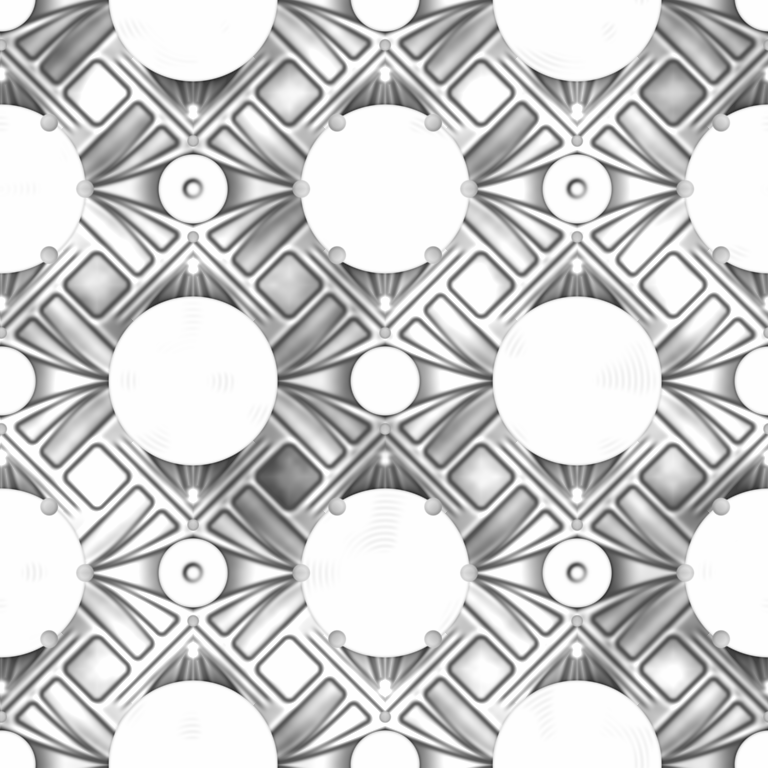
Write a Shadertoy shader that draws this pattern.

```glsl
// Pressed tin ceiling: white discs joined by diagonal straps of fluted, embossed panels.
#define REPEATS 2.0        // whole repeats across and down
#define DISC_RADIUS 0.44   // in units of half a repeat
#define BUTTON_RADIUS 0.18
#define PLATE_HALF 0.128
#define RAIL_OFFSET 0.187
#define GROOVE_WIDTH 0.0145
#define GROOVE_TONE 0.26
#define METAL_TONE 0.77
#define WHITE_TONE 0.995
#define WEAR 0.95
#define SHIFT vec2(0.006, 0.016)

float hash(vec2 p) {
    return fract(sin(dot(p, vec2(127.1, 311.7))) * 43758.5453);
}
// Value noise that wraps after a whole number of cells
float noise(vec2 p, float period) {
    vec2 i = floor(p), f = fract(p);
    f = f * f * (3.0 - 2.0 * f);
    vec2 a = mod(i, period), b = mod(i + 1.0, period);
    return mix(mix(hash(a), hash(vec2(b.x, a.y)), f.x),
               mix(hash(vec2(a.x, b.y)), hash(b), f.x), f.y);
}
float clouds(vec2 p, float period) {
    float sum = 0.0, weight = 0.533;
    for (int i = 0; i < 4; i++, weight *= 0.5) {
        sum += weight * noise(p, period);
        p *= 2.0;
        period *= 2.0;
    }
    return sum;
}
// Finish shared along each diagonal, plus some of its own per cell
float finish(vec2 cell, vec2 part) {
    return 0.5 * hash(vec2(mod(cell.x + cell.y, 2.0), 5.0) + part) + 0.5 * hash(cell + part + 57.0);
}
float bump(float d, float width) {
    return exp(-d * d / (width * width));
}
// Intersection of two edges with a rounded corner
float joinEdges(float a, float b, float radius) {
    vec2 e = vec2(a, b) + radius;
    return min(max(e.x, e.y), 0.0) + length(max(e, 0.0)) - radius;
}
// Signed distance to one rib of the fan that opens from a disc's side
float ribDistance(vec2 q, float slope) {
    float u = max(0.62 - q.x, 0.0), steep = 1.4 * slope * pow(u, 0.4);
    return (q.y - slope * pow(u, 1.4)) / sqrt(1.0 + steep * steep);
}
// Sunken panel: bright lip, dark groove, own fill
float emboss(float tone, float d, float fill) {
    tone += 0.2 * bump(d - 0.03, 0.018);
    tone = mix(tone, fill, smoothstep(0.01, -0.014, d));
    return mix(tone, GROOVE_TONE, 0.82 * bump(d, GROOVE_WIDTH));
}
float groove(float tone, float d, float strength) {
    tone += 0.2 * strength * bump(abs(d) - 0.026, 0.013);
    return mix(tone, GROOVE_TONE, strength * bump(d, 0.0115));
}
// q: button at the origin, discs at (1,0) and (0,1), plate at (0.5,0.5)
float strapTone(vec2 q, vec2 cell, float side, float stain) {
    float across = (q.x - q.y) * 0.7071, along = (q.x + q.y) * 0.7071;
    float tone = METAL_TONE + stain;
    // Twin rails along the strap
    float railMask = across < 0.0 ? 1.0 : smoothstep(0.62, 0.7, along);
    tone = groove(tone, abs(across) - RAIL_OFFSET, 0.72 * railMask);
    tone = groove(tone, abs(across) - RAIL_OFFSET - 0.053, 0.42 * railMask);
    // Narrow flutes under the disc, with shaded corners
    vec2 v = q - vec2(0.0, 0.3);
    float angle = atan(v.x, v.y), reach = length(v);
    float rimGap = max(length(q - vec2(0.0, 1.0)) - DISC_RADIUS, 0.0);
    float corner = smoothstep(-0.05, 0.12, q.x) * (1.0 - smoothstep(0.18, 0.29, q.x));
    float flute = joinEdges((abs(angle - 0.46) - 0.16) * reach, across + 0.262, 0.01);
    tone = mix(tone, emboss(tone, joinEdges(flute, 0.1 - reach, 0.01), 0.7 + stain), 0.75);
    flute = joinEdges((abs(angle - 0.14) - 0.08) * reach, 0.15 - reach, 0.01);
    tone = mix(tone, emboss(tone, flute, 0.72 + stain), 0.6);
    tone += 0.25 * bump(length(v - vec2(0.0, 0.1)), 0.04);
    tone -= 0.34 * exp(-rimGap / 0.06) * corner;
    // Two fan petals, then the sliver beside the button
    float end = abs(side - mod(cell.x, 2.0));
    for (int i = 0; i < 2; i++) {
        float outer = i == 0 ? along - 0.53 : ribDistance(q, 1.0);
        float d = joinEdges(outer, -ribDistance(q, i == 0 ? 1.24 : 0.55), 0.02);
        d = joinEdges(d, -0.118 - across, 0.03);
        float shade = mix(0.55, 0.95, finish(cell, vec2(end * 7.0, float(i) * 13.0 + 3.0)));
        shade += 0.22 * bump(outer + 0.05, 0.04) - 0.14 * smoothstep(0.3, 0.55, q.x);
        tone = emboss(tone, d, shade + stain);
    }
    float sliver = mix(0.5, 1.04, smoothstep(0.16, 0.34, q.x)) + 0.6 * stain;
    tone = emboss(tone, ribDistance(q, 0.36), sliver);
    // Square plate, polished or tarnished
    float plate = joinEdges(abs(across) - PLATE_HALF, abs(along - 0.7071) - PLATE_HALF, 0.04);
    float polish = mix(0.68, 1.08, finish(cell, vec2(31.0))) + 0.12 * smoothstep(-0.02, -0.1, plate);
    return emboss(tone, plate, polish + 1.6 * stain);
}
// Domed stud laid over the sheet
float stud(float tone, vec2 v, float radius, float px) {
    float r = length(v), dome = 0.8 + 2.0 * (v.y - v.x) - 0.1 * smoothstep(0.5, 1.0, r / radius);
    return mix(tone, dome, smoothstep(px, -px, r - radius));
}
void mainImage(out vec4 fragColor, in vec2 fragCoord) {
    float period = 2.0 * REPEATS, px = period / iResolution.y;
    vec2 p = fragCoord / iResolution.xy * period - SHIFT;
    float cloud = 0.55 * clouds(p * 3.0, period * 3.0) + 0.45 * noise(p * 2.0 + 0.5, period * 2.0);
    // Fold the sheet into one triangle
    vec2 centred = mod(p + 1.0, 2.0) - 1.0, q = abs(centred);
    float side = step(1.0, q.x + q.y);
    q = mix(q, 1.0 - q, side);
    float tone = clamp(strapTone(q, mod(floor(p), period), side, (cloud - 0.5) * WEAR), 0.25, WHITE_TONE);
    // Discs with faint turned scratches, and buttons
    float disc = min(length(q - vec2(1.0, 0.0)), length(q - vec2(0.0, 1.0))), button = length(q);
    float scratch = smoothstep(0.75, 0.95, noise(p * 6.0, period * 6.0)) * (0.5 + 0.5 * sin(disc * 190.0));
    tone = mix(tone, WHITE_TONE - 0.05 * scratch, smoothstep(px, -px, disc - DISC_RADIUS));
    tone = mix(tone, WHITE_TONE, smoothstep(px, -px, button - BUTTON_RADIUS));
    tone -= 0.1 * bump(disc - DISC_RADIUS, 0.008) + 0.14 * bump(button - BUTTON_RADIUS, 0.009);
    // Dimpled ring on alternate buttons
    vec2 ring = centred - sign(centred);
    tone -= side * clamp(0.5 + 4.0 * (ring.y - ring.x), 0.15, 0.7) * bump(length(ring) - 0.043, 0.014);
    // Studs above and below buttons, and around alternate discs
    vec2 rim = abs(mod(p + vec2(1.0, 0.0), 2.0) - 1.0);
    tone = stud(tone, q - vec2(0.0, 0.25), 0.03, px);
    tone = stud(tone, rim - vec2(0.437, 0.0), 0.046, px);
    tone = stud(tone, rim - vec2(0.25, 0.345), 0.046, px);
    fragColor = vec4(vec3(clamp(tone, 0.0, WHITE_TONE)), 1.0);
}
```
